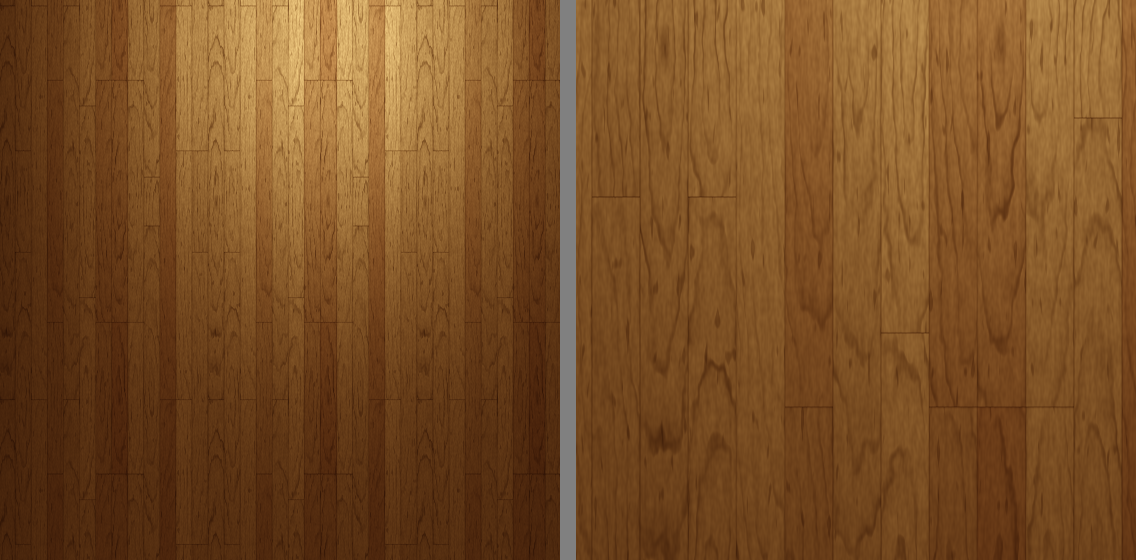
Left: the whole. Right: its middle third, enlarged.
Write a Shadertoy shader that draws this texture.

```glsl
// Strip parquet under a warm spotlight. A tile of 13 staggered strips repeats across
// and down; elongated rings around each plank's heart give the cathedral grain, and
// gradient noise adds wobble, pores and flecks. One value curve colours the wood.

const vec2 TILE = vec2(0.373, 0.703);      // tile size on the canvas
const float TILE_LEFT = 0.1706;
const int STRIPS = 13;

// Two end joints per strip, as fractions of the tile height from the top
const vec2 JOINTS[STRIPS] = vec2[STRIPS](
    vec2(0.204, 0.819), vec2(0.204, 0.819), vec2(0.204, 0.819), vec2(0.450, 0.574),
    vec2(0.015, 1.015), vec2(0.383, 1.015), vec2(0.383, 0.641), vec2(0.015, 1.015),
    vec2(0.383, 0.641), vec2(0.015, 1.015), vec2(0.204, 0.819), vec2(0.015, 1.015),
    vec2(0.269, 0.756));

// Brightness and figure (0 straight grain, 1 cathedral with a central heart)
const vec2 LOOK[STRIPS] = vec2[STRIPS](
    vec2(0.95, 0.5), vec2(0.95, 1.0), vec2(1.02, 0.5), vec2(1.03, 0.7),
    vec2(0.93, 0.2), vec2(1.06, 0.4), vec2(1.00, 0.3), vec2(1.01, 1.0),
    vec2(1.03, 0.8), vec2(1.05, 0.1), vec2(0.95, 0.3), vec2(1.02, 0.5),
    vec2(1.06, 0.7));

vec2 hash2(vec2 p) {
    uvec2 v = uvec2(ivec2(floor(p))) * 1664525u + 1013904u;
    v.x += v.y * 1664525u;
    v.y += v.x * 1664525u;
    v ^= v >> 16u;
    v.x += v.y * 1664525u;
    v.y += v.x * 1664525u;
    v ^= v >> 16u;
    return vec2(v & 65535u) / 65535.0;
}

float gradientDot(vec2 cell, vec2 offset) {
    float angle = 6.2832 * hash2(cell).x;
    return dot(vec2(cos(angle), sin(angle)), offset);
}

// Gradient noise, about -0.7 to 0.7
float noise(vec2 p) {
    vec2 i = floor(p), f = p - i;
    vec2 w = f * f * f * (f * (f * 6.0 - 15.0) + 10.0);
    vec2 e = vec2(1.0, 0.0);
    return mix(mix(gradientDot(i, f), gradientDot(i + e, f - e), w.x),
               mix(gradientDot(i + e.yx, f - e.yx), gradientDot(i + 1.0, f - 1.0), w.x), w.y);
}

// Soft mark around distance zero
float lineMask(float d, float halfWidth, float blur) {
    return 1.0 - smoothstep(halfWidth, halfWidth + blur, abs(d));
}

// Thin growth lines over a faint band; p is in strip widths from the plank's middle
float growthRings(vec2 p, float figure, vec2 seed) {
    vec2 shift = seed * 50.0;
    float side = (seed.x - 0.5) * 2.4 * (1.0 - figure);
    p.x += 0.12 * noise(vec2(p.x, p.y * 0.45) + shift);
    float field = length(vec2(p.x - side, p.y * 0.1));
    field += 0.14 * noise(vec2(p.x * 1.6, p.y * 0.35) + shift.yx);
    field += 0.05 * noise(vec2(p.x * 4.0, p.y * 1.3) + shift);
    field += 0.03 * noise(vec2(p.x * 8.0, p.y * 3.0) + shift.yx);
    float ring = fract(field * 4.6);
    float band = smoothstep(0.3, 0.85, ring) * (1.0 - smoothstep(0.92, 1.0, ring));
    float thin = smoothstep(0.70, 0.86, ring) * (1.0 - smoothstep(0.86, 1.0, ring));
    float fade = clamp(0.6 + 1.1 * noise(p * vec2(1.5, 0.4) + shift.yx), 0.1, 1.0);
    float heart = 1.0 - smoothstep(0.03, 0.16, length(p * vec2(1.0, 0.22)));
    return (0.3 * band + 0.7 * thin) * fade + 0.6 * heart * step(0.9, figure);
}

// Fine pores (x) and short dark flecks (y)
vec2 fineGrain(vec2 p, vec2 seed) {
    vec2 shift = seed * 90.0;
    float pores = noise(p * vec2(11.0, 1.6) + shift)
                + 0.9 * noise(p * vec2(21.0, 6.0) + shift.yx);
    float fleck = smoothstep(0.36, 0.52, noise(p * vec2(9.0, 1.4) + shift + 31.0));
    return vec2(pores, fleck);
}

// Spotlight near the top edge, with darker left and right sides
float spotlight(vec2 uv) {
    float r = length((uv - vec2(0.59, 1.0)) * vec2(1.12, 0.86));
    float sides = smoothstep(-0.15, 0.25, uv.x) * smoothstep(1.3, 0.8, uv.x);
    return (0.295 + 0.50 * exp(-r * r / 0.21)) * mix(0.8, 1.0, sides);
}

// Brown to honey: green and blue fall faster than red as the value drops
vec3 woodColour(float value) {
    return vec3(1.0, 0.866, 0.573) * pow(vec3(value), vec3(1.0, 1.416, 1.97));
}

void mainImage(out vec4 fragColor, in vec2 fragCoord) {
    vec2 uv = fragCoord / iResolution.xy;
    float pixel = 1.0 / min(iResolution.x, iResolution.y);

    // Strip within the tile
    float across = fract((uv.x - TILE_LEFT) / TILE.x) * float(STRIPS);
    int strip = min(int(across), STRIPS - 1);
    float stripWidth = TILE.x / float(STRIPS);
    float x = across - float(strip) - 0.5;

    // Plank along the strip
    vec2 joint = JOINTS[strip];
    float along = fract((1.0 - uv.y) / TILE.y - joint.x);
    float firstLength = joint.y - joint.x;
    float second = step(firstLength, along);
    float middle = mix(0.5 * firstLength, 0.5 + 0.5 * firstLength, second);
    vec2 p = vec2(x, (along - middle) * TILE.y / stripWidth);
    vec2 seed = hash2(vec2(float(strip) + 3.0, second + 7.0));

    // Wood value
    vec2 look = LOOK[strip];
    vec2 grain = fineGrain(p, seed);
    float tone = look.x + 0.08 * (seed.y - 0.5) * second;
    tone += 0.03 * noise(p * vec2(0.8, 0.15) + seed * 20.0);
    float rings = growthRings(p, look.y, seed);
    float value = spotlight(uv) * tone * 1.06;
    value *= 1.0 - (0.10 + 0.18 * look.y) * rings;
    value *= (1.0 + 0.09 * grain.x) * (1.0 - 0.18 * grain.y);

    // Seams between strips and at plank ends
    float sideGap = (0.5 - abs(x)) * stripWidth;
    float endGap = min(min(along, 1.0 - along), abs(along - firstLength)) * TILE.y;
    value *= 1.0 - 0.13 * lineMask(sideGap, 0.0002, pixel);
    value *= 1.0 - 0.16 * lineMask(endGap, 0.0003, pixel);

    // Darker planks lean red
    vec3 colour = woodColour(value);
    colour.gb *= 1.0 - vec2(0.8, 1.1) * clamp(1.0 - tone, 0.0, 0.15);
    fragColor = vec4(colour, 1.0);
}
```
